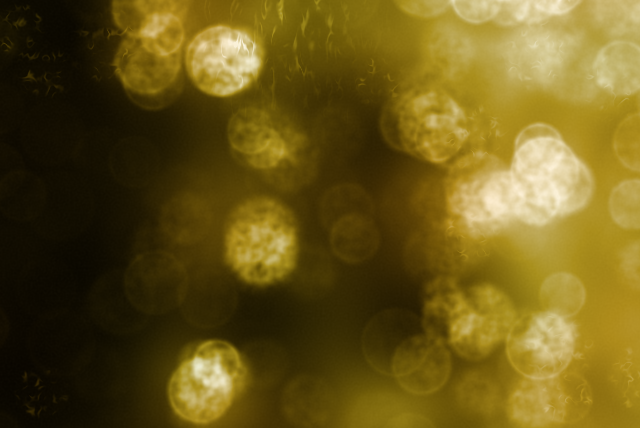
Give the GLSL for this background, as a WebGL 2 fragment shader.

```glsl
#version 300 es
precision highp float;
// Golden out-of-focus light: pale clusters of translucent bokeh discs over dark brown.
#define DISC_CELL 0.155
#define DISC_MIN 0.050
#define DISC_MAX 0.084
#define DISC_GAIN 0.60
#define CLUSTER_GAIN 0.44
#define CLUSTER_DISCS 5
#define EDGE_SOFT 0.008
#define CLOUD_GAIN 0.30
#define STRAND_GAIN 0.22
#define GRAIN_GAIN 0.016

uniform vec2 u_resolution;
out vec4 fragColor;

vec3 hash3(vec2 p) {
    vec3 q = fract(vec3(p.xyx) * vec3(0.1031, 0.1030, 0.0973));
    q += dot(q, q.yxz + 33.33);
    return fract((q.xxy + q.yzz) * q.zyx);
}

float cornerSlope(vec2 cell, vec2 offset) {
    return dot(hash3(cell).xy * 2.0 - 1.0, offset);
}

float gradientNoise(vec2 p) {
    vec2 i = floor(p), f = p - i, e = vec2(1.0, 0.0);
    vec2 u = f * f * f * (f * (f * 6.0 - 15.0) + 10.0);
    float bottom = mix(cornerSlope(i, f), cornerSlope(i + e, f - e), u.x);
    float top = mix(cornerSlope(i + e.yx, f - e.yx), cornerSlope(i + 1.0, f - 1.0), u.x);
    return mix(bottom, top, u.y);
}

float screen(float a, float b) { return 1.0 - (1.0 - a) * (1.0 - b); }

float glow(vec2 p, vec2 centre, float radius) {
    vec2 d = (p - centre) / radius;
    return exp(-dot(d, d));
}

// Broad distribution of light: dark left, bright top and right, dark pockets between
float ambientLight(vec2 p) {
    float light = 0.03 + 0.17 * smoothstep(0.2, 0.7, p.x);
    light = screen(light, 0.48 * smoothstep(0.85, 1.25, p.x + 0.12 * (p.y - 0.5)));
    light = screen(light, 0.40 * smoothstep(0.65, 1.0, p.y) * smoothstep(0.15, 0.4, p.x));
    light = screen(light, 0.26 * glow(p, vec2(0.52, 0.5), 0.17));
    light = screen(light, 0.45 * glow(p, vec2(0.47, 0.06), 0.13));
    light = screen(light, 0.42 * glow(p, vec2(0.93, 0.03), 0.14));
    light = screen(light, 0.34 * glow(p, vec2(1.29, 0.58), 0.18));
    light *= 1.0 - 0.6 * glow(p, vec2(0.6, 0.27), 0.11);
    return light * (1.0 - 0.5 * glow(p, vec2(0.97, 0.25), 0.12));
}

// Fine filaments along the zero lines of warped noise, fading in and out
float strands(vec2 p) {
    float n = gradientNoise(p + 0.8 * gradientNoise(p * 0.6 + 7.0));
    float fade = smoothstep(-0.1, 0.5, gradientNoise(p * 0.7 + 31.0));
    return fade * (1.0 - smoothstep(0.0, 0.2, abs(n)));
}

// Lens disc: x is the mottled body with a lopsided rim, y the plain filling
vec2 lensDisc(vec2 toPixel, float radius, vec3 look, float mottle) {
    float dist = length(toPixel), angle = 6.2832 * look.z;
    float soft = EDGE_SOFT * (0.7 + 3.0 * look.y * look.y);
    float fill = 1.0 - smoothstep(radius - soft, radius + soft, dist);
    float side = dot(toPixel, vec2(cos(angle), sin(angle))) / max(dist, 0.001);
    float offset = (dist - radius + soft) / (0.5 * soft + 0.001);
    float rim = exp(-offset * offset) * (0.5 + 0.5 * side) * (1.0 - look.y);
    return vec2(fill * (0.62 + 0.55 * mottle) + 0.4 * rim, fill);
}

// One jittered layer of discs, lit by the ambient light at their centres
float discLayer(vec2 p, float layer, float mottle, float filament) {
    vec2 q = p + layer * vec2(3.37, 5.71), home = floor(q / DISC_CELL);
    float light = 0.0;
    for (int k = 0; k < 9; k++) {
        vec2 cell = home + vec2(k % 3 - 1, k / 3 - 1);
        vec3 place = hash3(cell + 19.0 * layer), look = hash3(cell + 41.0 * layer + 90.0);
        vec2 toPixel = q - (cell + place.xy) * DISC_CELL;
        vec2 disc = lensDisc(toPixel, mix(DISC_MIN, DISC_MAX, place.z), look, mottle);
        float strength = look.x * look.x * (0.03 + ambientLight(p - toPixel));
        float sparkle = STRAND_GAIN * disc.y * filament * step(0.94, look.z);
        light = screen(light, clamp(DISC_GAIN * strength * disc.x + sparkle, 0.0, 0.9));
    }
    return light;
}

// Overlapping discs around each lamp: centre, spread, strength
float lampClusters(vec2 p, float mottle) {
    vec4 lamps[11] = vec4[11](
        vec4(0.35, 0.93, 0.09, 0.65), vec4(0.55, 0.84, 0.05, 0.85), vec4(1.18, 1.0, 0.08, 0.9),
        vec4(1.31, 0.59, 0.09, 0.95), vec4(1.16, 0.56, 0.04, 0.62), vec4(0.49, 0.12, 0.04, 0.85),
        vec4(0.61, 0.43, 0.04, 0.58), vec4(1.08, 0.26, 0.08, 0.60), vec4(1.23, 0.14, 0.13, 0.55),
        vec4(0.65, 0.66, 0.08, 0.36), vec4(1.0, 0.73, 0.06, 0.45));
    float light = 0.0;
    for (int k = 0; k < 11 * CLUSTER_DISCS; k++) {
        vec4 lamp = lamps[k / CLUSTER_DISCS];
        vec3 place = hash3(vec2(k, 5.0)), look = hash3(vec2(k, 57.0));
        float reach = lamp.z * sqrt(place.x), turn = 6.2832 * place.y;
        vec2 centre = lamp.xy + reach * vec2(cos(turn), sin(turn));
        float body = lensDisc(p - centre, mix(DISC_MIN, DISC_MAX, place.z), look, mottle).x;
        light = screen(light, clamp(CLUSTER_GAIN * lamp.w * body, 0.0, 0.9));
    }
    return light;
}

// Dark brown through olive and gold to cream
vec3 goldRamp(float tone) {
    vec3 color = mix(vec3(0.03, 0.02, 0.0), vec3(0.25, 0.19, 0.01), clamp(tone / 0.25, 0.0, 1.0));
    color = mix(color, vec3(0.45, 0.36, 0.03), clamp((tone - 0.25) / 0.2, 0.0, 1.0));
    color = mix(color, vec3(0.67, 0.56, 0.11), clamp((tone - 0.45) / 0.2, 0.0, 1.0));
    color = mix(color, vec3(0.75, 0.67, 0.36), clamp((tone - 0.65) / 0.1, 0.0, 1.0));
    return mix(color, vec3(0.97, 0.95, 0.86), clamp((tone - 0.75) / 0.19, 0.0, 1.0));
}

void main() {
    vec2 p = gl_FragCoord.xy / u_resolution.y;
    float cloud = gradientNoise(p * 3.3 + 4.0) + 0.5 * gradientNoise(p * 7.0 + 11.0);
    float ambient = ambientLight(p + 0.04 * cloud);
    float tone = max(ambient + CLOUD_GAIN * cloud * (0.1 + ambient), 0.0);
    float mottle = gradientNoise(p * 24.0) + 0.6 * gradientNoise(p * 60.0);
    for (int i = 0; i < 2; i++)
        tone = screen(tone, discLayer(p, float(i), mottle, strands(p * 55.0)));
    tone = screen(tone, lampClusters(p, mottle));
    // Streaked shimmer near the top
    float shimmer = glow(p, vec2(0.66, 0.92), 0.15);
    tone += STRAND_GAIN * shimmer * (strands(p * vec2(75.0, 28.0)) - 0.1);
    // Drifting warm or green tint, and fine grain
    float tint = gradientNoise(p * 2.6 + 23.0);
    vec3 color = goldRamp(tone) * (1.0 + tint * vec3(0.09, -0.08, -0.2));
    color += GRAIN_GAIN * gradientNoise(p * 170.0);
    fragColor = vec4(clamp(color, 0.0, 1.0), 1.0);
}
```
